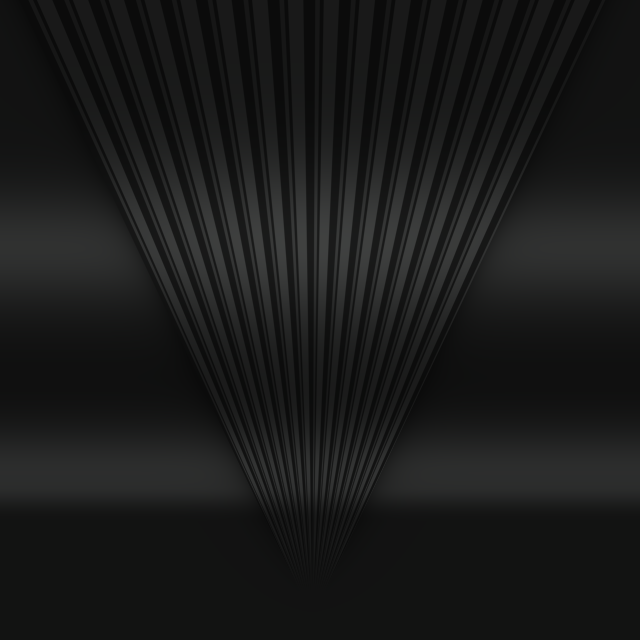
Write a WebGL 1 fragment shader that draws this background.

```glsl
precision highp float;
uniform vec2 u_resolution;

const vec2 APEX = vec2(0.488, 0.034);
const float FAN_SLOPE = 0.474;      // half width per unit of height
const float PERIOD = 0.058;         // stripe spacing, in slope units
const float WIDE_CENTER = 0.031;
const float WIDE_HALF = 0.0125;
const float THIN_OFFSET = -0.0225;  // thin stripe relative to the wide one
const float THIN_HALF = 0.0038;
const float UPPER_BAND = 0.613;
const float LOWER_BAND = 0.262;
const vec3 TINT = vec3(0.99, 1.01, 1.0);

float bell(float x, float center, float width) {
  float d = (x - center) / width;
  return exp(-d * d);
}

// Band with a soft upper side and a firmer lower side
float lowerGlow(float y) {
  float width = y > LOWER_BAND ? 0.068 : 0.10;
  return bell(y, LOWER_BAND, width) * smoothstep(0.185, 0.24, y);
}

float backdrop(float y) {
  float base = 0.072 - 0.012 * bell(y, 0.40, 0.08);
  return base + 0.118 * bell(y, UPPER_BAND, 0.088) + 0.105 * lowerGlow(y);
}

// Repeating stripe with edges softened by the pixel footprint
float stripe(float slope, float center, float halfWidth, float soft) {
  float d = abs(mod(slope - center + 0.5 * PERIOD, PERIOD) - 0.5 * PERIOD);
  float line = 1.0 - smoothstep(halfWidth - soft, halfWidth + soft, d);
  float average = 2.0 * halfWidth / PERIOD;
  return mix(line, average, smoothstep(0.25, 0.6, soft / PERIOD));
}

void main() {
  vec2 uv = gl_FragCoord.xy / u_resolution;
  float pixel = 1.0 / min(u_resolution.x, u_resolution.y);
  float rise = max(uv.y - APEX.y, 0.001);
  float slope = (uv.x - APEX.x) / rise;
  float soft = max(0.0012, 0.8 * pixel / rise);

  // Horizontal metallic bands, with a shadow along the fan
  float shade = backdrop(uv.y);
  float outside = max((abs(slope) - FAN_SLOPE) * rise, 0.0);
  float shadow = exp(-outside / 0.022) * smoothstep(0.0, 0.2, rise);
  shade *= 1.0 - 0.35 * shadow;

  // Light running across the fan, strongest near its axis
  float axis = exp(-4.0 * slope * slope);
  float upper = bell(uv.y, UPPER_BAND + 0.008, 0.125);
  float lower = lowerGlow(uv.y);
  float lit = 0.098 + (0.10 + 0.055 * axis) * upper + 0.105 * lower;
  float gap = 0.042 + (0.035 + 0.025 * axis) * upper + 0.03 * lower;

  // Converging wide and thin stripes
  float wide = stripe(slope, WIDE_CENTER, WIDE_HALF, soft);
  float thin = stripe(slope, WIDE_CENTER + THIN_OFFSET, THIN_HALF, soft);
  float fan = mix(gap, lit, clamp(wide + 0.8 * thin, 0.0, 1.0));
  float inside = 1.0 - smoothstep(-soft, soft, abs(slope) - FAN_SLOPE);
  inside *= smoothstep(0.01, 0.13, rise);

  gl_FragColor = vec4(TINT * mix(shade, fan, inside), 1.0);
}
```
